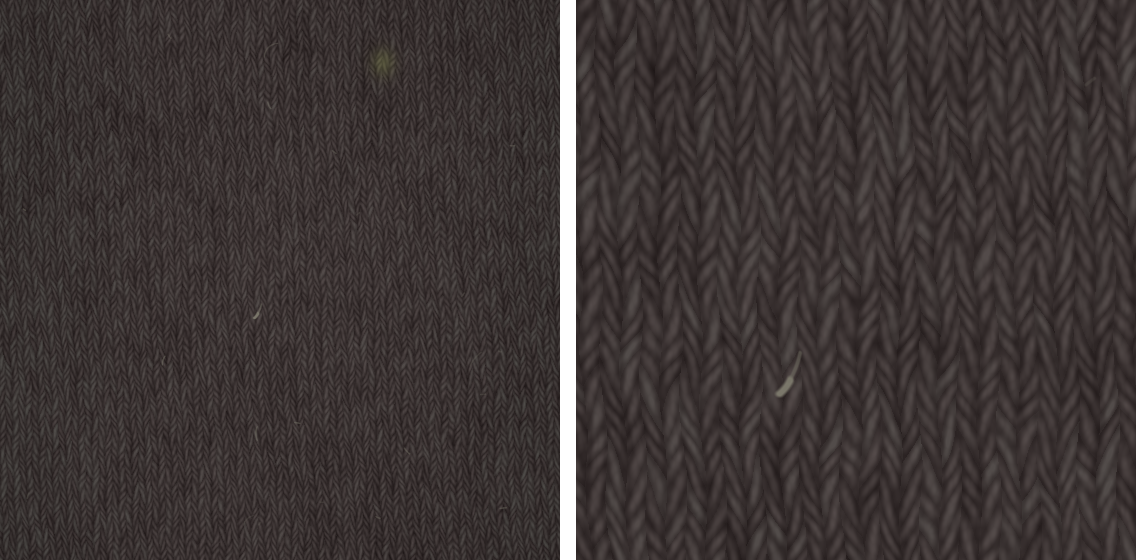
Left: the whole. Right: its middle third, enlarged.
Write a Shadertoy shader that draws this texture.

```glsl
#define WALES 43.0
#define COURSES 60.0
#define LEG_RISE 2.6
#define LEAN 0.04
#define LINT_COUNT 22
#define SHADOW vec3(0.120, 0.092, 0.092)
#define YARN_BROWN vec3(0.286, 0.252, 0.249)
#define YARN_GREY vec3(0.278, 0.264, 0.254)
#define LINT_COLOR vec3(0.46, 0.45, 0.40)
#define STAIN_COLOR vec3(0.37, 0.37, 0.25)
#define STAIN_POS vec2(0.684, 0.888)
#define FLECK_POS vec2(0.460, 0.441)

float hash(vec2 p) {
    vec3 q = fract(vec3(p.xyx) * 0.1031);
    q += dot(q, q.yzx + 33.33);
    return fract((q.x + q.y) * q.z);
}

vec2 hash2(vec2 p) {
    return vec2(hash(p), hash(p + 47.3));
}

// Distance to the nearest scattered point
float cellular(vec2 p) {
    vec2 cell = floor(p);
    float nearest = 2.0;
    for (int j = -1; j <= 1; j++)
    for (int i = -1; i <= 1; i++) {
        vec2 c = cell + vec2(i, j);
        nearest = min(nearest, length(c + hash2(c + 91.0) - p));
    }
    return nearest;
}

// Uneven tension of the grid
vec2 warp(vec2 p) {
    p.x += LEAN * (p.y - 0.5);
    p.x += 0.0022 * sin(p.y * 13.0 + p.x * 7.0) + 0.0016 * sin(p.y * 71.0 + p.x * 39.0);
    p.y += 0.0030 * sin(p.x * 9.0 + p.y * 5.0) + 0.0020 * sin(p.x * 83.0 - p.y * 31.0);
    return p;
}

// Relief of the V stitches in x, random value of each leg in y
vec2 stitch(vec2 p) {
    vec2 g = p * vec2(WALES, COURSES);
    float wale = floor(g.x);
    float across = fract(g.x) - 0.5;
    float side = step(0.0, across);
    float a = abs(across);
    float column = wale * 2.0 + side;
    float rise = LEG_RISE * mix(0.8, 1.2, hash(vec2(column, 17.0)));
    float shift = 0.7 * hash(vec2(wale, 5.0)) + 0.4 * side;
    float wobble = 0.22 * sin(g.y * 1.9 + 6.28 * hash(vec2(column, 29.0)));
    float t = g.y - rise * a + shift + wobble;
    vec2 id = vec2(column, floor(t) + 200.0);
    float leg = hash(id);
    float v = abs(fract(t) - 0.5 + 0.16 * (hash(id + 300.0) - 0.5));
    float u = 4.0 * a - 1.0;

    // Rounded strand, a groove inside the V and a softer one between wales
    float strand = 1.0 - smoothstep(0.02, 0.56, v + 0.10 * u * u);
    float groove = 1.0 - 0.60 * smoothstep(0.1, 1.0, -u) - 0.40 * smoothstep(0.3, 1.0, u);
    return vec2((0.28 + 0.72 * strand) * groove * (0.94 + 0.12 * side), leg);
}

// Coverage of a bent fibre centred on the origin
float fibre(vec2 p, float angle, float halfLength, float bend, float width) {
    float c = cos(angle), s = sin(angle);
    vec2 q = vec2(c * p.x + s * p.y, c * p.y - s * p.x);
    q.y -= bend * (q.x * q.x - halfLength * halfLength * 0.3);
    float d = length(vec2(max(abs(q.x) - halfLength, 0.0), q.y));
    return 1.0 - smoothstep(0.3 * width, width + 0.7 / iResolution.y, d);
}

void mainImage(out vec4 fragColor, in vec2 fragCoord) {
    vec2 p = fragCoord / iResolution.xy;
    vec2 w = warp(p);
    vec2 knit = stitch(w);

    // Uneven dye, worn patches, streaks along the wales and fuzz
    float patches = 0.5 - cellular(w * vec2(13.0, 8.0) + 3.0);
    float streaks = 0.5 - cellular(w * vec2(80.0, 24.0) + 20.0);
    float fuzz = 0.5 - cellular(w * vec2(210.0, 120.0));
    float dye = sin(p.x * 5.3 + 2.0 * sin(p.y * 3.1)) * sin(p.y * 6.1 + p.x * 2.0);
    float tone = 0.19 + 0.76 * knit.x + 0.24 * (knit.y - 0.5)
               + 0.13 * patches + 0.24 * streaks + 0.30 * fuzz + 0.035 * dye;

    // Greyer yarn toward the sides and in worn legs
    float grey = 0.8 * smoothstep(0.15, 0.6, abs(p.x - 0.52)) + 0.5 * streaks + 0.9 * (knit.y - 0.6);
    vec3 yarn = mix(YARN_BROWN, YARN_GREY, clamp(grey, 0.0, 1.0));
    vec3 color = mix(SHADOW, yarn, clamp(tone, -0.1, 1.2));

    // Darker corners
    color *= 1.03 - 0.20 * dot(p - 0.5, p - 0.5);

    // Pale stain
    float stain = exp(-pow(length((p - STAIN_POS) * vec2(1.0, 0.85)) / 0.021, 2.0));
    color = mix(color, STAIN_COLOR * (0.80 + 0.3 * knit.x), 0.75 * stain);

    // Scattered lint
    for (int i = 0; i < LINT_COUNT; i++) {
        float n = float(i) + 1.0;
        vec2 pos = hash2(vec2(n, 12.0));
        vec2 r = hash2(vec2(n, 70.0));
        float halfLength = mix(0.002, 0.017, r.x * r.x);
        float cover = fibre(p - pos, 6.283 * r.y, halfLength, 60.0 * (r.y - 0.5), 0.0011);
        color = mix(color, LINT_COLOR, cover * mix(0.18, 0.5, hash(vec2(n, 33.0))));
    }

    // One bright tuft with a thin tail
    vec2 f = p - FLECK_POS;
    color = mix(color, LINT_COLOR * 1.15, 0.85 * fibre(f + vec2(0.002, 0.005), 0.9, 0.005, 20.0, 0.0030));
    color = mix(color, LINT_COLOR, 0.5 * fibre(f - vec2(0.004, 0.007), 1.2, 0.009, 10.0, 0.0014));

    fragColor = vec4(color, 1.0);
}
```
